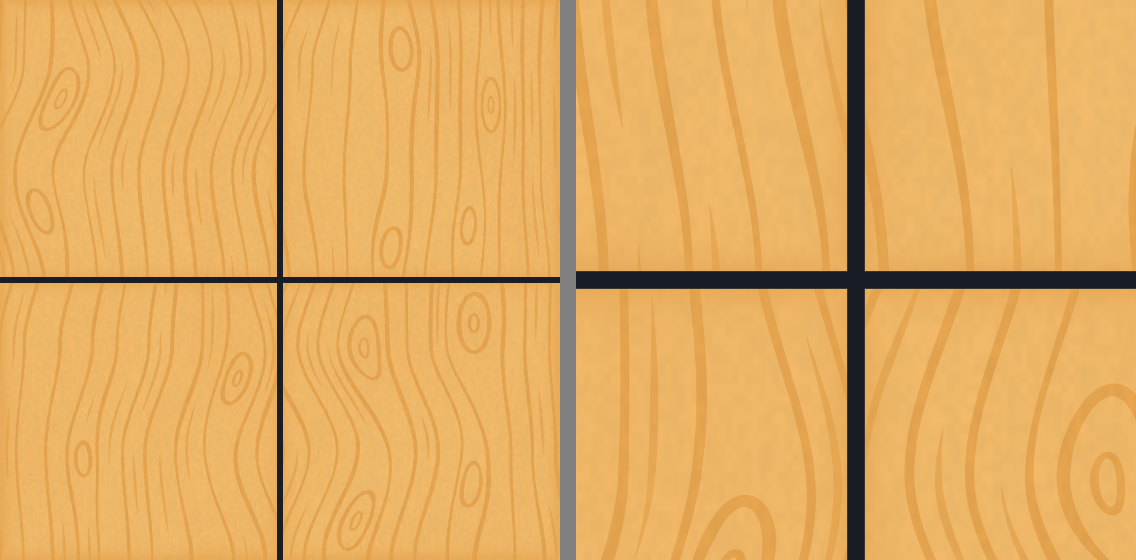
Left: the whole. Right: its middle third, enlarged.
A WebGL 1 fragment shader for this texture:

```glsl
precision highp float;
uniform vec2 u_resolution;

#define TILES 2.0
#define GAP_HALF 0.0052
#define GRAIN_LINES 11.0
#define LINE_HALF 0.0068
#define WAVINESS 0.17
#define KNOT_CHANCE 0.8
#define KNOT_PULL 0.86
#define WOOD_LIGHT vec3(0.935, 0.726, 0.418)
#define WOOD_WARM vec3(0.925, 0.698, 0.385)
#define GRAIN_COLOR vec3(0.888, 0.632, 0.296)
#define GAP_COLOR vec3(0.095, 0.11, 0.145)

float hash(vec2 p) {
  vec3 q = fract(p.xyx * 0.1031);
  q += dot(q, q.yzx + 33.33);
  return fract((q.x + q.y) * q.z);
}

float noise(vec2 p) {
  vec2 i = floor(p), f = fract(p);
  f = f * f * (3.0 - 2.0 * f);
  return mix(mix(hash(i), hash(i + vec2(1.0, 0.0)), f.x),
             mix(hash(i + vec2(0.0, 1.0)), hash(i + vec2(1.0)), f.x), f.y);
}

// Sideways sway shared by the grain and the knots
vec2 sway(vec2 p, vec2 seed) {
  float bend = noise(p * vec2(2.0, 2.6) + seed) - 0.5;
  return vec2(p.x + WAVINESS * bend, p.y);
}

// Knot in one quarter of a tile: centre, size, presence
vec4 knotAt(float n, vec2 seed) {
  vec2 cell = vec2(mod(n, 2.0), floor(n / 2.0));
  vec2 key = seed + cell * 7.0;
  vec2 jitter = vec2(hash(key + 1.3), hash(key + 2.7)) - 0.5;
  vec2 center = (cell + 0.5 + 0.55 * jitter) * 0.5;
  center.x = floor(center.x * GRAIN_LINES + 0.5) / GRAIN_LINES;
  float size = mix(0.05, 0.11, hash(key + 4.1));
  return vec4(center, size, step(hash(key + 5.9), KNOT_CHANCE));
}

// Grain coordinate, flattened at each knot so that lines flow around it
float grainField(vec2 p, vec2 seed) {
  vec2 q = sway(p, seed);
  float u = q.x;
  for (int n = 0; n < 4; n++) {
    vec4 knot = knotAt(float(n), seed);
    vec2 d = (q - knot.xy) / (knot.z * vec2(1.0, 2.6));
    u -= (u - knot.x) * KNOT_PULL * knot.w * exp(-dot(d, d));
  }
  return u;
}

float stroke(float dist, float halfWidth, float aa) {
  float cover = 1.0 - smoothstep(halfWidth - 0.6 * aa, halfWidth + 0.6 * aa, abs(dist));
  return cover * clamp(2.0 * halfWidth / aa, 0.0, 1.0);
}

float ellipseDistance(vec2 d, vec2 r) {
  float f = length(d / r);
  return f * (f - 1.0) / max(length(d / (r * r)), 0.001);
}

float grainLines(vec2 p, vec2 seed, float aa) {
  float e = 0.002;
  float u = grainField(p, seed);
  vec2 slope = vec2(grainField(p + vec2(e, 0.0), seed), grainField(p + vec2(0.0, e), seed)) - u;
  float steepness = max(length(slope) / e, 0.05);
  float scale = steepness * GRAIN_LINES;
  float x = u * GRAIN_LINES;

  // Long lines of uneven width
  float line = floor(x);
  float offset = 0.32 * (hash(vec2(line, 3.0) + seed) - 0.5);
  float swell = noise(vec2(line * 5.3, p.y * 3.5) + seed);
  float ink = stroke((x - line - 0.5 - offset) / scale, LINE_HALF * mix(0.55, 1.25, swell), aa);

  // Short tapered strokes in the open gaps
  float gap = floor(x + 0.5);
  float y = p.y * 2.5 + hash(vec2(gap, 8.0) + seed);
  vec2 key = vec2(gap, floor(y) + 20.0) + seed;
  float along = (fract(y) - 0.5) / mix(0.22, 0.48, hash(key));
  float taper = max(1.0 - along * along, 0.0) * step(hash(key + 9.0), 0.45);
  taper *= smoothstep(0.55, 0.85, steepness);
  return max(ink, 0.8 * stroke((x - gap) / scale, 0.75 * LINE_HALF * taper, aa));
}

float woodInk(vec2 p, vec2 seed, float aa) {
  float ink = grainLines(p, seed, aa);
  vec2 q = sway(p, seed);
  for (int n = 0; n < 4; n++) {
    vec4 knot = knotAt(float(n), seed);
    vec2 d = q - knot.xy;
    vec2 radius = knot.z * vec2(0.48, 1.1);
    float rim = ellipseDistance(d, radius);
    float width = LINE_HALF * mix(0.75, 1.15, noise(d * 20.0 + seed));
    float core = step(0.075, knot.z) * stroke(ellipseDistance(d, radius * 0.3), 0.65 * width, aa);
    float rings = max(stroke(rim, width, aa), core);
    float inside = 1.0 - smoothstep(-aa, aa, rim);
    ink = mix(ink, max(rings, ink * (1.0 - inside)), knot.w);
  }
  return ink;
}

void main() {
  vec2 uv = gl_FragCoord.xy / u_resolution;
  float pixel = 1.0 / min(u_resolution.x, u_resolution.y);
  vec2 tile = floor(uv * TILES);
  vec2 seed = tile * vec2(37.0, 53.0) + 11.0;

  // Wood tone with fine vertical fibres
  float fibre = noise(uv * vec2(190.0, 34.0)) - 0.5;
  float speck = noise(uv * vec2(250.0, 170.0) + 40.0) - 0.5;
  float tone = noise(uv * vec2(14.0, 5.0) + 70.0);
  vec3 color = mix(WOOD_LIGHT, WOOD_WARM, clamp(0.6 * tone + 0.5 * fibre, 0.0, 1.0));
  color = mix(color, GRAIN_COLOR, 0.92 * woodInk(fract(uv * TILES), seed, pixel * TILES));
  color *= 1.0 + 0.025 * fibre + 0.03 * speck;

  // Warm shading toward the tile borders
  vec2 seam = abs(fract(uv * TILES + 0.5) - 0.5) / TILES;
  float edge = min(seam.x, seam.y);
  color = mix(color, GRAIN_COLOR, 0.5 * exp(-max(edge - GAP_HALF, 0.0) / 0.011));

  // Dark gaps between tiles, none on the outer border
  vec2 inner = step(0.5 / TILES, uv) * step(uv, vec2(1.0 - 0.5 / TILES));
  vec2 gaps = inner * (1.0 - smoothstep(GAP_HALF - 0.5 * pixel, GAP_HALF + 0.5 * pixel, seam));
  gl_FragColor = vec4(mix(color, GAP_COLOR, max(gaps.x, gaps.y)), 1.0);
}
```
